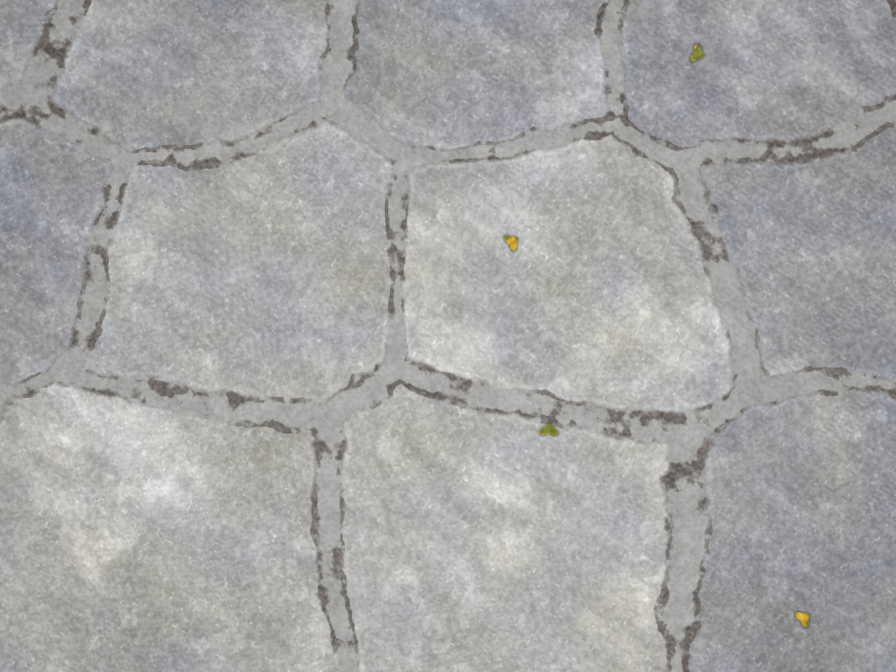
Write a Shadertoy shader that draws this texture.

```glsl
float hash(vec2 p) {
    return fract(sin(dot(p, vec2(127.1, 311.7))) * 43758.5453);
}

float noise(vec2 p) {
    vec2 i = floor(p), f = fract(p);
    f = f * f * (3.0 - 2.0 * f);
    return mix(mix(hash(i), hash(i + vec2(1, 0)), f.x),
               mix(hash(i + vec2(0, 1)), hash(i + vec2(1, 1)), f.x), f.y);
}

float fbm(vec2 p) {
    float sum = 0.0, amp = 0.5;
    for (int i = 0; i < 5; i++) {
        sum += amp * noise(p);
        p = mat2(1.6, 1.2, -1.2, 1.6) * p + 7.3;
        amp *= 0.5;
    }
    return sum;
}

// Centre of the stone in one cell of a slightly staggered grid
vec2 stoneCentre(vec2 id) {
    vec2 jitter = vec2(hash(id + 3.7), hash(id + 19.1)) - 0.5;
    return id + 0.5 + vec2(0.16 * mod(id.y, 2.0), 0.0) + 0.32 * jitter;
}

// Distance to the nearest joint; also returns the stone's centre
float jointDistance(vec2 q, out vec2 centre) {
    vec2 cell = floor(q);
    float nearest = 1e3;
    for (int y = -2; y <= 2; y++)
    for (int x = -2; x <= 2; x++) {
        vec2 c = stoneCentre(cell + vec2(x, y));
        float d = distance(c, q);
        if (d < nearest) { nearest = d; centre = c; }
    }
    float edge = 1e3;
    for (int y = -2; y <= 2; y++)
    for (int x = -2; x <= 2; x++) {
        vec2 c = stoneCentre(cell + vec2(x, y));
        vec2 across = c - centre;
        if (dot(across, across) > 1e-4)
            edge = min(edge, dot(0.5 * (c + centre) - q, normalize(across)));
    }
    return edge;
}

void mainImage(out vec4 fragColor, in vec2 fragCoord) {
    vec2 p = fragCoord / iResolution.y;
    float aspect = iResolution.x / iResolution.y;
    float px = 1.0 / iResolution.y;

    // Paving layout, shrinking with distance
    float zoom = 1.8 + 0.6 * p.y;
    vec2 q = vec2(p.x - 0.5 * aspect, p.y) * zoom + vec2(0.35, 0.1);
    q += 0.14 * (vec2(noise(q * 2.5), noise(q * 2.5 + 31.0)) - 0.5);
    q += 0.05 * (vec2(fbm(q * 12.0), fbm(q * 12.0 + 57.0)) - 0.5);
    vec2 centre;
    float joint = jointDistance(q, centre) / zoom;
    joint += 0.006 * (fbm(p * 60.0) - 0.48);
    float width = 0.011 + 0.016 * noise(p * 7.0 + 4.0);

    // Stone: tint, cloudy stains, slanted streaks and pale worn patches
    float tone = 1.15 - 0.6 * distance(centre, vec2(0.2, 1.0)) + 0.4 * (hash(centre) - 0.5);
    vec3 stone = mix(vec3(0.57, 0.572, 0.59), vec3(0.68, 0.68, 0.66), clamp(tone, 0.0, 1.0));
    float cloud = fbm(p * 7.0 + centre * 9.0);
    float streak = fbm(mat2(0.8, 0.6, -0.6, 0.8) * p * vec2(16.0, 38.0) + centre * 5.0);
    stone += 0.1 * (cloud - 0.48) + 0.13 * (streak - 0.48);
    stone += vec3(0.02, 0.012, -0.025) * (fbm(p * 12.0 + 80.0) - 0.48) * 2.0;
    float worn = smoothstep(0.5, 0.75, fbm(p * 6.0 + centre * 3.0 + 40.0));
    stone += vec3(0.09, 0.087, 0.08) * worn * (0.5 + streak);
    stone += 0.06 * smoothstep(0.62, 0.72, fbm(p * 26.0 + 11.0));

    // Sandy mortar
    vec3 mortar = vec3(0.635, 0.635, 0.63) + 0.1 * (fbm(p * 40.0) - 0.48);
    float onStone = smoothstep(-0.003 - px, 0.003 + px, joint - width);
    vec3 col = mix(mortar, stone, onStone);

    // Fine grain and mineral specks
    vec2 g = mat2(0.87, 0.5, -0.5, 0.87) * p;
    float grain = noise(g * 260.0) + 0.7 * noise(p * 130.0 + 9.0) - 0.85;
    col += grain * mix(0.07, 0.1, onStone);
    col += 0.09 * onStone * smoothstep(0.78, 0.98, noise(g * 180.0 + 50.0));

    // Thin broken cracks along the rims, crumbly dirt and pale lips
    float broken = smoothstep(0.42, 0.6, fbm(p * 12.0 + 21.0));
    float crumbs = fbm(p * 75.0 + 13.0);
    float thick = 0.0035 * noise(p * 45.0) * (0.3 + broken);
    float crack = 1.0 - smoothstep(thick, thick + 0.002 + px, abs(joint - width + 0.001));
    crack *= (0.12 + 0.6 * broken) * smoothstep(0.25, 0.5, crumbs);
    float rim = 1.0 - smoothstep(0.0, 0.012, abs(joint - width + 0.004));
    float dirt = smoothstep(0.56, 0.68, 0.6 * fbm(p * vec2(16.0, 24.0) + 66.0) + 0.4 * crumbs + 0.1 * rim);
    dirt *= 1.0 - onStone;
    float lip = 1.0 - smoothstep(0.0, 0.006, abs(joint - width - 0.007));
    col += 0.04 * lip * (1.0 - broken);
    col = mix(col, vec3(0.35, 0.32, 0.3) + 0.15 * grain, max(crack, 0.75 * dirt));

    // Light falling off from the middle
    vec2 fromMiddle = p - vec2(0.5 * aspect, 0.45);
    col += 0.035 - 0.09 * dot(fromMiddle, fromMiddle);

    // A few small fallen leaves
    for (int i = 0; i < 4; i++) {
        float k = float(i);
        vec2 spot = vec2(0.55 + 0.4 * hash(vec2(k, 5.0)), 0.08 + 0.28 * k) * vec2(aspect, 1.0);
        float turn = 6.28 * hash(vec2(k, 8.0));
        vec2 v = mat2(cos(turn), sin(turn), -sin(turn), cos(turn)) * (p - spot);
        float shape = length(v * vec2(1.0, 1.5)) - 0.012 - 0.003 * sin(3.0 * atan(v.y, v.x));
        vec3 leaf = mix(vec3(0.82, 0.66, 0.22), vec3(0.5, 0.52, 0.22), smoothstep(0.3, 0.7, noise(v * 90.0 + k * 7.0)));
        col *= 1.0 - 0.25 * (1.0 - smoothstep(0.0, 0.006, shape));
        col = mix(col, leaf + 0.15 * grain, 1.0 - smoothstep(-px, px, shape));
    }

    fragColor = vec4(clamp(col, 0.0, 1.0), 1.0);
}
```
